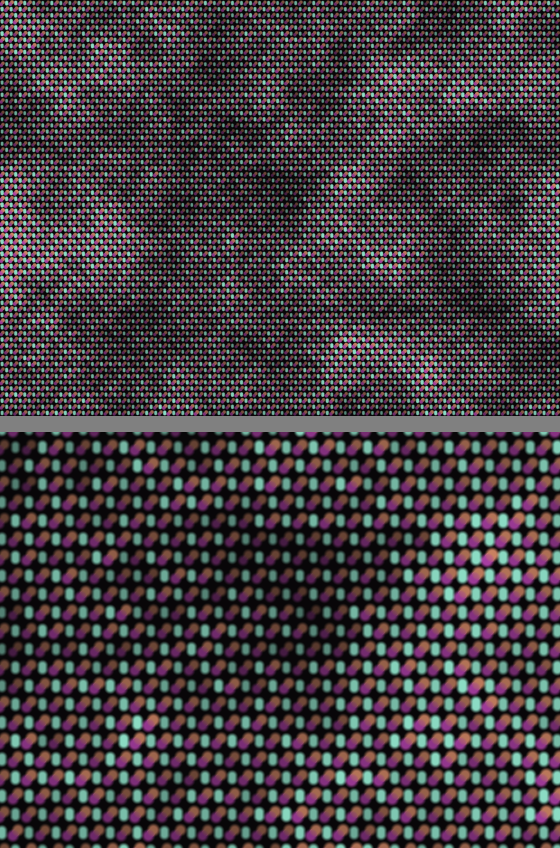
Top, the full canvas; bottom, a detail of the centre.
Reproduce this pattern procedurally as a WebGL 2 fragment shader.

```glsl
#version 300 es
precision highp float;
// Magnified display subpixels: staggered mint ovals beside slanted orange-purple pairs, unevenly lit.

#define COLUMNS 62.0
#define ROWS 68.0
#define EDGE_SOFTNESS 0.13
#define CLOUD_CONTRAST 1.10
#define CELL_GRAIN 0.30
#define BASE_LIGHT 0.76
#define MINT vec3(0.47, 0.76, 0.67)
#define ORANGE vec3(0.63, 0.40, 0.29)
#define PURPLE vec3(0.52, 0.18, 0.50)
#define BACKGROUND vec3(0.03, 0.025, 0.03)

uniform vec2 u_resolution;
out vec4 fragColor;

float hash(vec2 p) {
    vec3 q = fract(p.xyx * vec3(0.1031, 0.1030, 0.0973));
    q += dot(q, q.yzx + 33.33);
    return fract((q.x + q.y) * q.z);
}

float valueNoise(vec2 p) {
    vec2 cell = floor(p), t = fract(p);
    t = t * t * (3.0 - 2.0 * t);
    float low = mix(hash(cell), hash(cell + vec2(1, 0)), t.x);
    float high = mix(hash(cell + vec2(0, 1)), hash(cell + vec2(1, 1)), t.x);
    return mix(low, high, t.y);
}

float clouds(vec2 p) {
    float sum = 0.0, weight = 0.4;
    for (int octave = 0; octave < 4; octave++) {
        sum += weight * valueNoise(p);
        p = p * 2.03 + 17.3;
        weight *= 0.65;
    }
    return sum / 0.939;
}

// Soft round patch of light or shade.
float patchAt(vec2 p, vec2 center, vec2 radius) {
    vec2 d = (p - center) / radius;
    return exp(-dot(d, d));
}

// Light level of one cell, from its position on the canvas.
float cellLight(vec2 p, vec2 id) {
    float light = BASE_LIGHT + CLOUD_CONTRAST * (clouds(p * vec2(10.0, 7.5) + 4.0) - 0.5);
    light += CELL_GRAIN * (hash(id + 61.0) - 0.5);
    light += 0.42 * patchAt(p, vec2(0.0, 0.43), vec2(0.06, 0.15));
    light += 0.22 * patchAt(p, vec2(0.63, 0.57), vec2(0.06));
    light -= 0.28 * patchAt(p, vec2(0.52, 0.82), vec2(0.04, 0.22));
    light -= 0.24 * patchAt(p, vec2(0.92, 0.14), vec2(0.10, 0.12));
    return clamp(light, 0.22, 1.25);
}

// Signed distance to a box with rounded corners.
float roundedBox(vec2 p, vec2 halfSize, float radius) {
    vec2 d = abs(p) - halfSize + radius;
    return length(max(d, 0.0)) + min(max(d.x, d.y), 0.0) - radius;
}

float cover(float distanceToEdge, float softness) {
    return 1.0 - smoothstep(-softness, softness, distanceToEdge);
}

void main() {
    vec2 grid = vec2(COLUMNS, ROWS);
    vec2 uv = gl_FragCoord.xy / u_resolution * grid;
    // Distances are measured in row heights.
    float cellWidth = u_resolution.x * ROWS / (u_resolution.y * COLUMNS);
    float softness = max(EDGE_SOFTNESS, 0.6 * ROWS / u_resolution.y);
    vec3 color = BACKGROUND;

    // Neighbouring cells, since the glow crosses cell borders.
    for (int j = -1; j <= 1; j++) {
        float row = floor(uv.y) + float(j);
        float stagger = 0.5 * mod(row, 2.0);
        float x = uv.x + stagger;
        for (int i = -1; i <= 1; i++) {
            vec2 id = vec2(floor(x) + float(i), row);
            vec2 center = id + 0.5;
            vec2 d = (vec2(x, uv.y) - center) * vec2(cellWidth, 1.0);
            float light = cellLight((center - vec2(stagger, 0.0)) / grid, id);
            float size = mix(0.70, 1.06, light);

            // Upright mint oval.
            vec2 g = d + vec2(0.39, 0.0);
            float mint = cover(roundedBox(g, vec2(0.24, 0.36) * size, 0.23 * size), softness);
            color += MINT * mint * min(1.1, 0.40 + 0.68 * light);

            // Slanted pair: orange at upper right, purple at lower left.
            vec2 pairPos = d - vec2(0.35, 0.0);
            float orange = cover(length(pairPos - vec2(0.14, 0.15)) - 0.29 * size, softness);
            float purple = cover(length(pairPos + vec2(0.14, 0.17)) - 0.29 * size, softness);
            vec3 pairColor = ORANGE * orange + PURPLE * purple;
            pairColor /= max(1.0, orange + purple);
            color += pairColor * (0.20 + 0.84 * light);
        }
    }
    fragColor = vec4(min(color, 1.0), 1.0);
}
```
